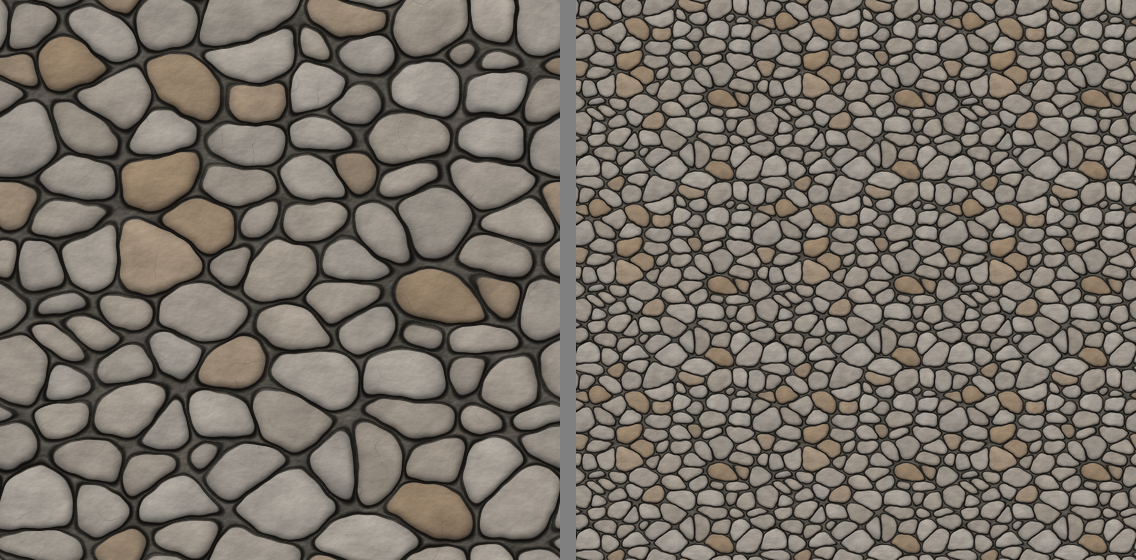
Left: one tile. Right: repeated 3 by 3.
This texture is drawn by a Shadertoy shader. Its source:

```glsl
const vec2 GRID = vec2(9.0, 14.0);       // stones across and up (rows even)
const vec2 JITTER = vec2(0.85, 0.62);    // scatter of stone centres, in cells
const vec2 STRETCH = vec2(1.0, 1.3);     // metric that flattens the stones
const float SIZE_SPREAD = 0.0045;        // difference between small and large
const float MISSING = 0.15;              // share of cells left to neighbours
const float CORNER = 105.0;              // sharpness of stone corners
const float JOINT = 0.0034;              // half width of the joints
const float BEVEL = 0.016;               // width of the rounded rim
const float TAN_SHARE = 0.14;
const vec2 LIGHT = vec2(-0.42, 0.91);
const vec3 GREY_WARM = vec3(0.585, 0.548, 0.505);
const vec3 GREY_COOL = vec3(0.600, 0.578, 0.548);
const vec3 TAN = vec3(0.550, 0.472, 0.385);
const vec3 MORTAR = vec3(0.315, 0.300, 0.275);
const vec3 SHADOW = vec3(0.065, 0.060, 0.052);

vec3 hash3(vec2 cell, uint seed) {
    uvec3 v = uvec3(uvec2(ivec2(cell)), seed);
    v = v * 1664525u + 1013904223u;
    v.x += v.y * v.z; v.y += v.z * v.x; v.z += v.x * v.y;
    v ^= v >> 16u;
    v.x += v.y * v.z; v.y += v.z * v.x; v.z += v.x * v.y;
    return vec3(v >> 16u) / 65535.0;
}

float corner(vec2 cell, vec2 offset, vec2 period) {
    float angle = 6.2832 * hash3(mod(cell, period), 11u).x;
    return dot(vec2(cos(angle), sin(angle)), offset);
}

// Gradient noise over the unit canvas, wrapping after freq cells
float noise(vec2 uv, vec2 freq) {
    vec2 p = uv * freq, i = floor(p), f = p - i;
    vec2 u = f * f * f * (f * (f * 6.0 - 15.0) + 10.0), e = vec2(1.0, 0.0);
    return mix(mix(corner(i, f, freq), corner(i + e.xy, f - e.xy, freq), u.x),
               mix(corner(i + e.yx, f - e.yx, freq), corner(i + e.xx, f - e.xx, freq), u.x), u.y);
}

float roughness(vec2 uv) {
    float sum = 0.0, amp = 0.5;
    vec2 freq = vec2(22.0, 26.0);
    for (int i = 0; i < 4; i++) {
        sum += amp * noise(uv, freq);
        freq *= 2.0;
        amp *= 0.58;
    }
    return sum;
}

// Stone centre in xy, size weight in z
vec3 stoneSite(vec2 cell) {
    vec3 h = hash3(mod(cell, GRID), 3u);
    float drop = hash3(mod(cell, GRID), 5u).x;
    float stagger = 0.5 * mod(cell.y, 2.0) - 0.25;
    vec2 centre = cell + 0.5 + (h.xy - 0.5) * JITTER + vec2(stagger, 0.0);
    return vec3(centre / GRID, drop < MISSING ? -1.0 : h.z * SIZE_SPREAD);
}

float power(vec2 p, vec3 site) {
    vec2 d = (p - site.xy) * STRETCH;
    return dot(d, d) - site.z;
}

// Rounded distance to the stone border; also its owner and outward direction
float stoneEdge(vec2 p, out vec2 owner, out vec3 site, out vec2 outward) {
    vec2 base = floor(p * GRID);
    float best = 1e5;
    for (int y = -2; y <= 2; y++)
    for (int x = -2; x <= 2; x++) {
        vec2 cell = base + vec2(x, y);
        vec3 s = stoneSite(cell);
        float d = power(p, s);
        if (d < best) { best = d; site = s; owner = cell; }
    }
    float sum = 1e-9;
    outward = vec2(0.0);
    for (int y = -2; y <= 2; y++)
    for (int x = -2; x <= 2; x++) {
        vec2 cell = base + vec2(x, y);
        if (cell == owner) continue;
        vec3 s = stoneSite(cell);
        vec2 across = (s.xy - site.xy) * STRETCH * STRETCH;
        float len = max(length(across), 1e-4);
        float weight = exp(-CORNER * (power(p, s) - best) / (2.0 * len));
        sum += weight;
        outward += weight * across / len;
    }
    outward /= sum;
    return -log(sum) / CORNER;
}

void mainImage(out vec4 fragColor, in vec2 fragCoord) {
    vec2 uv = fragCoord / iResolution.xy;
    float soft = max(0.0011, 0.7 / iResolution.y);

    // Bent outlines
    vec2 bend = vec2(noise(uv, vec2(7.0)), noise(uv + 0.37, vec2(8.0))) * 0.022
              + vec2(noise(uv, vec2(31.0)), noise(uv + 0.61, vec2(33.0))) * 0.0045;
    vec2 p = uv + bend, owner, outward;
    vec3 site;
    float d = stoneEdge(p, owner, site, outward);
    float joint = JOINT + 0.0028 * noise(uv + 0.19, vec2(13.0));
    float edge = d - joint;

    // Surface relief
    float rough = roughness(uv);
    float relief = rough - roughness(uv + LIGHT * 0.0022);
    float mottle = noise(uv + 0.43, vec2(16.0, 20.0));
    float vein = abs(noise(uv + 0.27, vec2(9.0, 11.0)) + 0.12 * rough);
    float crack = (1.0 - smoothstep(0.0, 0.012, vein)) * smoothstep(0.05, 0.3, noise(uv, vec2(10.0)));

    // Stone colour and rounded shading
    vec3 tint = hash3(mod(owner, GRID), 9u);
    vec3 stone = mix(GREY_WARM, GREY_COOL, tint.y);
    stone = mix(stone, TAN, tint.x < TAN_SHARE ? 0.6 + 0.4 * tint.y : 0.0);
    stone *= 0.97 + 0.11 * tint.z;
    stone *= 1.0 + 0.11 * mottle + 0.12 * rough + 0.42 * relief - 0.10 * crack;
    stone *= 1.0 + 0.8 * clamp(p.y - site.y, -0.06, 0.06);
    float rim = 1.0 - clamp(edge / BEVEL, 0.0, 1.0);
    stone *= 1.0 - rim * rim * (0.27 - 0.29 * dot(outward, LIGHT));

    // Mortar, darkest under the stone above it
    float below = -dot(outward, LIGHT);
    float depth = joint - max(d, 0.0) * below + max(-d, 0.0);
    float shade = 1.0 - smoothstep(0.0015, 0.0085, depth);
    vec3 mortar = MORTAR * (1.0 + 0.5 * rough + 1.2 * relief);
    mortar = mix(mortar, SHADOW, shade);

    vec3 color = mix(mortar, stone, smoothstep(-soft, soft, edge));
    fragColor = vec4(clamp(color, 0.0, 1.0), 1.0);
}
```
